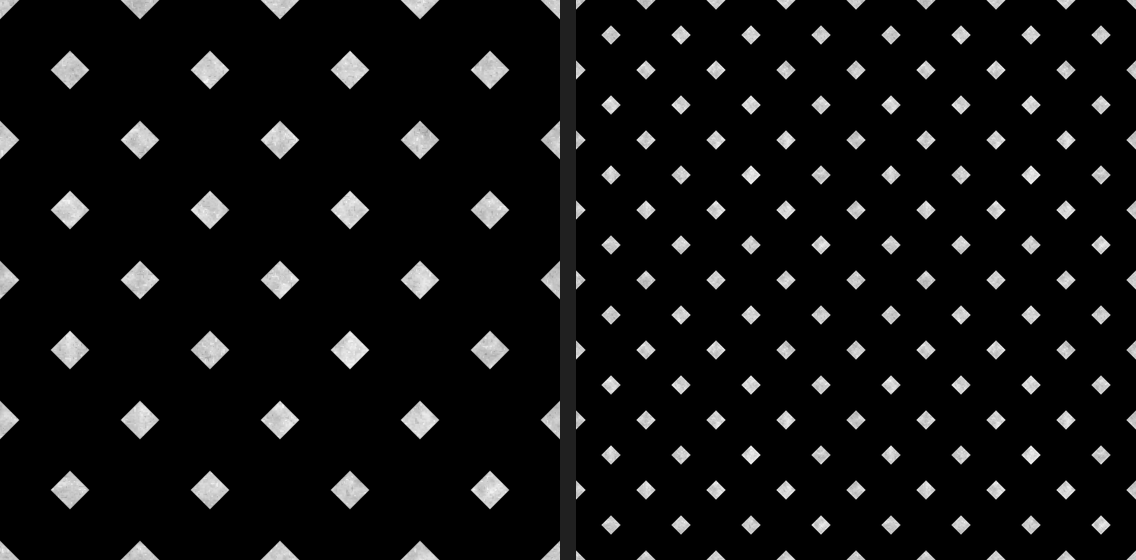
Left: one tile. Right: repeated 2 by 2.
Reproduce this pattern procedurally as a Shadertoy shader.

```glsl
// Small worn-stone diamonds on black, set on a staggered four by four lattice.
// Two offset square grids supply the diamonds; each one gets its own shade and
// its own patch of layered value noise, seeded by a cell index that wraps.

const float REPEATS = 4.0;          // lattice cells across and down
const float HALF_DIAGONAL = 0.0345; // of a diamond, in canvas widths
const vec3 GROUND = vec3(0.0);

float hash(vec2 p) {
    return fract(sin(dot(p, vec2(127.1, 311.7))) * 43758.5453);
}

float valueNoise(vec2 p) {
    vec2 i = floor(p);
    vec2 f = fract(p);
    f = f * f * (3.0 - 2.0 * f);
    float low = mix(hash(i), hash(i + vec2(1.0, 0.0)), f.x);
    float high = mix(hash(i + vec2(0.0, 1.0)), hash(i + vec2(1.0, 1.0)), f.x);
    return mix(low, high, f.y);
}

float fbm(vec2 p) {
    float sum = 0.0;
    float weight = 0.5;
    for (int octave = 0; octave < 4; octave++) {
        sum += weight * valueNoise(p);
        p = p * 2.03 + 17.3;
        weight *= 0.5;
    }
    return sum / 0.9375;
}

// Signed distance to a square standing on its corner
float diamond(vec2 p, float halfDiagonal) {
    return (abs(p.x) + abs(p.y) - halfDiagonal) * 0.70711;
}

// Grey stone: broad clouds, fine grain, pale flecks and dark pits
vec3 stone(vec2 p, vec2 id) {
    vec2 seed = 40.0 * vec2(hash(id + 3.1), hash(id + 8.7));
    float clouds = fbm(p * 55.0 + seed) - 0.5;
    float grain = valueNoise(p * 330.0 + seed) - 0.5;
    float spots = valueNoise(p * 210.0 + seed.yx + 9.0);
    float shade = 0.81 + 0.07 * (hash(id + 5.3) - 0.5);
    shade += 0.26 * clouds + 0.07 * grain;
    shade += 0.09 * smoothstep(0.78, 0.95, spots);
    shade -= 0.08 * smoothstep(0.2, 0.05, spots);
    return vec3(clamp(shade, 0.6, 0.95));
}

// Draws one square grid of diamonds, shifted by a fraction of a cell
vec3 addDiamonds(vec3 base, vec2 uv, vec2 shift, float blur) {
    vec2 grid = uv * REPEATS - shift;
    vec2 cell = floor(grid + 0.5);
    vec2 local = (grid - cell) / REPEATS;
    vec2 id = mod(cell, REPEATS) + shift;
    float d = diamond(local, HALF_DIAGONAL);
    float cover = 1.0 - smoothstep(-blur, blur, d);
    return mix(base, stone(local, id), cover);
}

void mainImage(out vec4 fragColor, in vec2 fragCoord) {
    vec2 uv = fragCoord / iResolution.xy;
    float blur = 0.75 / iResolution.y;
    vec3 color = GROUND;
    for (int layer = 0; layer < 2; layer++) {
        color = addDiamonds(color, uv, vec2(0.5 * float(layer)), blur);
    }
    fragColor = vec4(color, 1.0);
}
```
